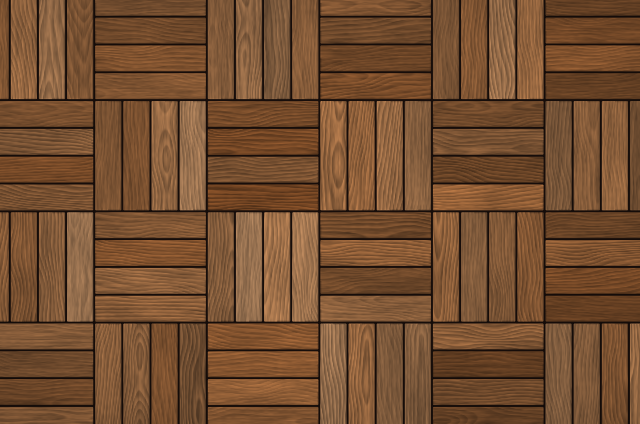
A Shadertoy shader for this texture:

```glsl
#define TILES vec2(5.685, 3.812)   // repeats across and down the canvas
#define OFFSET vec2(0.163, 0.088)  // part of the first tile cut off
#define PLANKS 4.0                 // planks per tile
#define GAP 0.0085                 // half gap width, in tiles
#define CORNER 0.010               // plank corner radius, in tiles
#define RINGS 8.0                  // growth rings per plank width
#define GRAIN 0.24                 // ring contrast
#define FIBRE 0.20                 // fine streak contrast
#define UMBER vec3(0.385, 0.245, 0.135)
#define TAN vec3(0.640, 0.465, 0.315)
#define GAP_COLOR vec3(0.085, 0.050, 0.038)

float hash(vec2 p) {
    vec3 q = fract(p.xyx * 0.1031);
    q += dot(q, q.yzx + 33.33);
    return fract((q.x + q.y) * q.z);
}

float noise(vec2 p) {
    vec2 i = floor(p), f = fract(p);
    f = f * f * (3.0 - 2.0 * f);
    return mix(mix(hash(i), hash(i + vec2(1, 0)), f.x),
               mix(hash(i + vec2(0, 1)), hash(i + vec2(1, 1)), f.x), f.y);
}

float roundedBox(vec2 p, vec2 halfSize, float radius) {
    vec2 q = abs(p) - halfSize + radius;
    return length(max(q, 0.0)) + min(max(q.x, q.y), 0.0) - radius;
}

// Wood tone multiplier; across runs -0.5..0.5 and along runs 0..1
float woodGrain(float across, float along, vec2 id) {
    vec2 seed = 40.0 * vec2(hash(id + 3.1), hash(id + 7.7));
    float heart = 2.2 * (hash(id + 11.3) - 0.5);
    float slope = 1.1 * (hash(id + 17.9) - 0.5);
    float warp = noise(seed + vec2(across * 1.6, along * 3.0)) - 0.5;

    // Rings cut at a slant: arches near the heart, straight lines away from it
    float x = across - heart;
    float phase = RINGS * (sqrt(x * x + 0.03) + along * slope + 0.35 * warp);
    float ring = fract(phase);
    ring = smoothstep(0.0, 0.75, ring) * (1.0 - smoothstep(0.8, 1.0, ring));
    float visible = 1.0 - smoothstep(0.45, 1.0, fwidth(phase));
    float strength = GRAIN * mix(0.4, 1.2, hash(id + 23.5)) * visible;

    float fibre = noise(seed + vec2(across * 20.0, along * 5.0)) - 0.5;
    float pores = noise(seed.yx + vec2(across * 34.0, along * 24.0)) - 0.5;
    float blotch = noise(seed + vec2(across * 2.0, along * 2.5) + 9.0) - 0.5;
    return 1.0 - strength * (ring - 0.45) + FIBRE * (fibre + 0.6 * pores) + 0.14 * blotch;
}

void mainImage(out vec4 fragColor, in vec2 fragCoord) {
    vec2 uv = fragCoord / iResolution.xy;
    vec2 p = uv * TILES + OFFSET;
    float pixel = TILES.y / iResolution.y;

    // Checkerboard of upright and lying tiles
    vec2 tile = floor(p), local = fract(p);
    float upright = mod(tile.x + tile.y, 2.0);
    if (upright < 0.5) local = local.yx;

    // Split the tile into planks
    float index = floor(local.x * PLANKS);
    float across = fract(local.x * PLANKS) - 0.5;
    float along = local.y;
    vec2 id = tile * vec2(PLANKS, 1.0) + vec2(index, 61.0 * upright) + 5.0;

    // Colour of each plank: lightness, then warm or grey tint
    float tone = 0.02 + 0.65 * hash(id) + 0.28 * upright;
    vec3 tint = mix(vec3(1.07, 0.98, 0.86), vec3(0.96, 1.0, 1.06),
                    0.7 * hash(id + 31.7) + 0.3 * upright);
    vec3 color = mix(UMBER, TAN, tone) * tint * woodGrain(across, along, id);

    // Eased edges, lit from the upper left
    vec2 center = vec2(across / PLANKS, along - 0.5);
    float edge = roundedBox(center, vec2(0.5 / PLANKS, 0.5) - GAP, CORNER);
    float bevel = smoothstep(-0.018, -0.002, edge);
    float facing = sign(across) * (upright > 0.5 ? -1.0 : 1.0);
    color *= 1.0 + bevel * (0.10 * facing - 0.06);

    // Gaps and soft falloff of light toward the borders
    color = mix(color, GAP_COLOR, smoothstep(-0.6 * pixel, 0.6 * pixel, edge));
    vec2 fromCenter = uv - vec2(0.5, 0.53);
    color *= 1.05 - 0.42 * dot(fromCenter, fromCenter);

    fragColor = vec4(color, 1.0);
}
```
